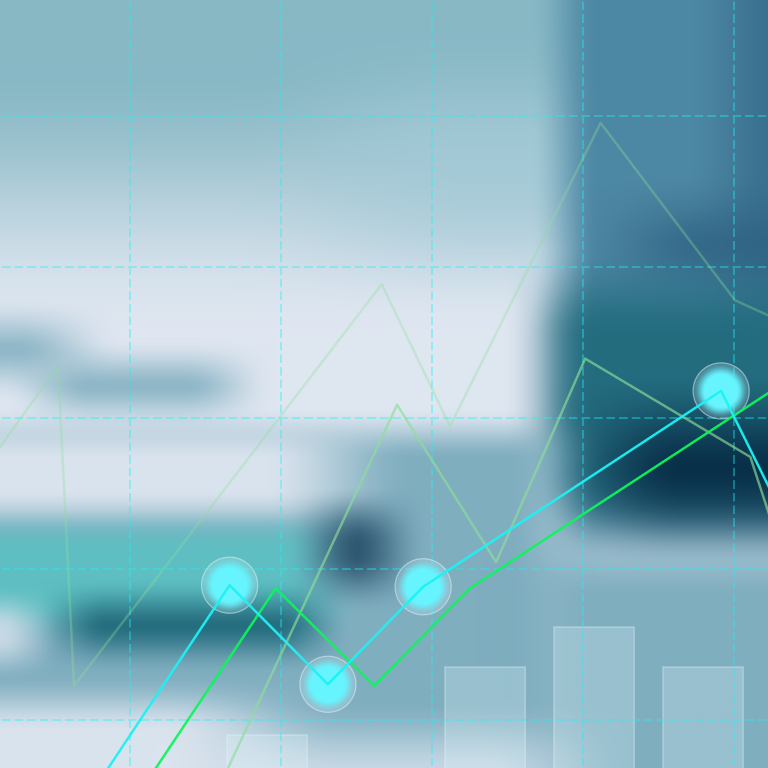
Give the GLSL for this background, as a Shadertoy shader.

```glsl
#define GRID_STEP 0.1966
#define GRID_ORIGIN vec2(0.1693, 0.0625)
#define DASH_LENGTH 0.0164
#define DASH_FILL 0.66
#define LINE_HALF 0.0016
#define NODE_RADIUS 0.0365
#define BAR_START 0.2956
#define BAR_STEP 0.1419
#define BAR_WIDTH 0.1045

const vec3 SKY = vec3(0.53, 0.72, 0.77);
const vec3 PALE = vec3(0.87, 0.90, 0.94);
const vec3 MIST = vec3(0.64, 0.79, 0.84);
const vec3 HAZE = vec3(0.48, 0.67, 0.74);
const vec3 STEEL = vec3(0.30, 0.53, 0.64);
const vec3 DEEP_BLUE = vec3(0.18, 0.38, 0.51);
const vec3 DEEP_TEAL = vec3(0.12, 0.41, 0.48);
const vec3 NAVY = vec3(0.03, 0.18, 0.28);
const vec3 AQUA = vec3(0.36, 0.75, 0.76);
const vec3 CYAN = vec3(0.10, 0.95, 0.96);
const vec3 GREEN = vec3(0.05, 0.96, 0.36);
const vec3 LEAF = vec3(0.55, 0.87, 0.60);
const vec3 GLASS = vec3(0.88, 0.96, 0.98);

// Chart paths and bar heights
const vec2 FAINT_PATH[8] = vec2[8](vec2(0, 0.418), vec2(0.0755, 0.523),
    vec2(0.0964, 0.107), vec2(0.497, 0.63), vec2(0.586, 0.445),
    vec2(0.782, 0.84), vec2(0.957, 0.609), vec2(1.01, 0.585));
const vec2 LEAF_PATH[6] = vec2[6](vec2(0.297, 0), vec2(0.517, 0.473),
    vec2(0.646, 0.268), vec2(0.762, 0.533), vec2(0.977, 0.405), vec2(1.01, 0.304));
const vec2 CYAN_PATH[6] = vec2[6](vec2(0.141, 0), vec2(0.299, 0.238),
    vec2(0.427, 0.109), vec2(0.551, 0.236), vec2(0.939, 0.491), vec2(1.01, 0.348));
const vec2 GREEN_PATH[5] = vec2[5](vec2(0.203, 0), vec2(0.359, 0.234),
    vec2(0.487, 0.107), vec2(0.612, 0.234), vec2(1, 0.488));
const float BAR_HEIGHTS[5] = float[5](0.043, -0.1, 0.1315, 0.1836, 0.1315);

// Blend a soft box (left, bottom, right, top) over the colour
void wash(inout vec3 col, vec2 p, vec4 box, vec2 soft, vec3 tint, float alpha) {
    vec2 a = smoothstep(box.xy - soft, box.xy + soft, p);
    vec2 b = 1.0 - smoothstep(box.zw - soft, box.zw + soft, p);
    col = mix(col, tint, alpha * a.x * a.y * b.x * b.y);
}

float coverage(float d) {
    return clamp(0.5 - d * iResolution.y, 0.0, 1.0);
}

float segment(vec2 p, vec2 a, vec2 b) {
    vec2 ab = b - a;
    return length(p - a - ab * clamp(dot(p - a, ab) / dot(ab, ab), 0.0, 1.0));
}

// Distance to the nearest segment of a path
#define TRACE(d, path) for (int i = 1; i < path.length(); i++) d = min(d, segment(p, path[i - 1], path[i]))

vec3 backdrop(vec2 p) {
    vec3 col = mix(PALE, SKY, smoothstep(0.57, 0.92, p.y));
    wash(col, p, vec4(0.45, 0.68, 1.2, 0.88), vec2(0.16, 0.1), MIST, 0.75);

    // Right column
    wash(col, p, vec4(0.735, 0.3, 1.3, 1.3), vec2(0.045, 0.08), STEEL, 1.0);
    wash(col, p, vec4(0.95, 0.6, 1.3, 1.3), vec2(0.06, 0.1), DEEP_BLUE, 0.6);
    wash(col, p, vec4(0.83, 0.64, 1.3, 0.72), vec2(0.09, 0.06), DEEP_BLUE, 0.9);
    wash(col, p, vec4(0.715, 0.33, 1.3, 0.62), vec2(0.06), DEEP_TEAL, 0.9);

    // Lower haze and pale bands
    wash(col, p, vec4(-0.3, -0.3, 0.73, 0.435), vec2(0.07, 0.035), HAZE, 0.95);
    wash(col, p, vec4(0.68, -0.3, 1.3, 0.28), vec2(0.1, 0.06), HAZE, 0.95);
    wash(col, p, vec4(0.8, 0.33, 1.3, 0.45), vec2(0.09, 0.07), NAVY, 1.0);
    wash(col, p, vec4(-0.3, 0.33, 0.44, 0.435), vec2(0.1, 0.035), PALE, 0.95);
    wash(col, p, vec4(-0.3, 0.515, 0.09, 0.575), vec2(0.07, 0.04), HAZE, 0.85);
    wash(col, p, vec4(0.06, 0.47, 0.3, 0.525), vec2(0.06, 0.035), HAZE, 0.85);

    // Teal streak, its shadows and the pale floor
    wash(col, p, vec4(-0.3, 0.19, 0.42, 0.31), vec2(0.06, 0.03), AQUA, 0.95);
    wash(col, p, vec4(0.42, 0.24, 0.51, 0.33), vec2(0.05, 0.04), DEEP_BLUE * 0.8, 0.9);
    wash(col, p, vec4(0.09, 0.155, 0.41, 0.215), vec2(0.05, 0.035), DEEP_TEAL, 0.95);
    wash(col, p, vec4(-0.3, 0.14, 0.04, 0.21), vec2(0.04, 0.03), PALE, 0.75);
    wash(col, p, vec4(-0.3, -0.3, 0.33, 0.085), vec2(0.12, 0.04), PALE, 0.95);
    wash(col, p, vec4(0.25, -0.3, 0.73, 0.04), vec2(0.1, 0.05), PALE, 0.75);
    return col;
}

void mainImage(out vec4 fragColor, in vec2 fragCoord) {
    vec2 p = fragCoord / iResolution.xy;
    vec3 col = backdrop(p);

    // Translucent bars
    for (int i = 0; i < 5; i++) {
        float x = p.x - BAR_START - float(i) * BAR_STEP - 0.5 * BAR_WIDTH;
        float d = max(abs(x) - 0.5 * BAR_WIDTH, p.y - BAR_HEIGHTS[i]);
        col = mix(col, GLASS, 0.26 * coverage(d));
        col = mix(col, GLASS, 0.35 * coverage(abs(d) - 0.001));
    }

    // Dashed grid
    vec2 line = abs(fract((p - GRID_ORIGIN) / GRID_STEP + 0.5) - 0.5) * GRID_STEP - 0.0009;
    vec2 dash = (abs(fract(p.yx / DASH_LENGTH) - 0.5) - 0.5 * DASH_FILL) * DASH_LENGTH;
    vec2 grid = max(line, dash);
    col = mix(col, CYAN, 0.55 * coverage(min(grid.x, grid.y)));

    // Background lines
    float faint = 1.0, leaf = 1.0, green = 1.0, cyan = 1.0;
    TRACE(faint, FAINT_PATH);
    TRACE(leaf, LEAF_PATH);
    TRACE(green, GREEN_PATH);
    TRACE(cyan, CYAN_PATH);
    col = mix(col, LEAF, 0.33 * coverage(faint - LINE_HALF));
    col = mix(col, LEAF, 0.65 * coverage(leaf - LINE_HALF));

    // Glowing nodes with a thin ring
    for (int i = 1; i < 5; i++) {
        float r = length(p - CYAN_PATH[i]);
        col = mix(col, GLASS, 0.2 * coverage(r - NODE_RADIUS));
        col = mix(col, vec3(0.4, 0.96, 1), 1.0 - smoothstep(0.55, 0.98, r / NODE_RADIUS));
        col = mix(col, GLASS, 0.5 * coverage(abs(r - NODE_RADIUS) - 0.0008));
    }

    // Bright lines
    col = mix(col, GREEN, 0.95 * coverage(green - LINE_HALF));
    col = mix(col, CYAN, 0.95 * coverage(cyan - LINE_HALF));
    fragColor = vec4(col, 1.0);
}
```
